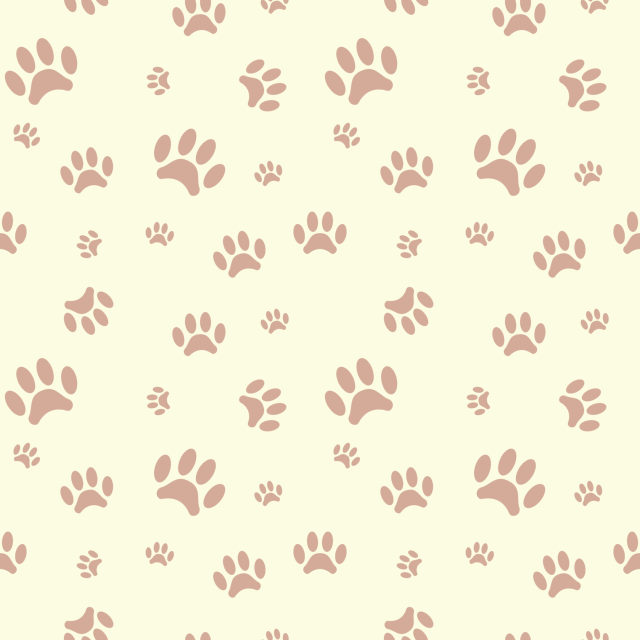
Reproduce this pattern procedurally as a Shadertoy shader.

```glsl
const float REPEATS = 2.0;
const vec3 CREAM = vec3(0.99, 0.99, 0.89);
const vec3 TAN = vec3(0.826, 0.67, 0.598);

// Half-widths of a paw, as fractions of a tile
const float SMALL = 0.0446;
const float MEDIUM = 0.0836;
const float LARGE = 0.1175;
const int SMALL_END = 6;
const int MEDIUM_END = 12;
const int PAW_COUNT = 14;

// Toe shape, in paw half-widths
const vec2 TOE_RADII = vec2(0.205, 0.38);
const vec2 INNER_TOE = vec2(0.28, 0.42);
const vec2 OUTER_TOE = vec2(0.78, -0.04);
const float INNER_LEAN = 0.07;
const float OUTER_LEAN = 0.2;

// Centre in the tile and turn in degrees, ordered small to large
const vec3 PAWS[PAW_COUNT] = vec3[PAW_COUNT](
    vec3(0.495, 0.747, 94.0), vec3(0.083, 0.578, -32.0),
    vec3(0.839, 0.459, 19.0), vec3(0.278, 0.236, 71.0),
    vec3(0.499, 0.269, -9.0), vec3(0.859, 0.997, 16.0),
    vec3(0.823, 0.732, -70.0), vec3(0.272, 0.469, 13.0),
    vec3(0.0, 0.272, 0.0), vec3(0.749, 0.207, 17.0),
    vec3(0.276, 0.025, -147.0), vec3(0.622, 0.956, 5.0),
    vec3(0.130, 0.780, 23.0), vec3(0.591, 0.497, -28.0));

vec2 rotate(vec2 p, float angle) {
    float c = cos(angle), s = sin(angle);
    return vec2(c * p.x - s * p.y, s * p.x + c * p.y);
}

float smoothMin(float a, float b, float k) {
    float h = max(k - abs(a - b), 0.0) / k;
    return min(a, b) - 0.25 * k * h * h;
}

float ellipse(vec2 p, vec2 radii) {
    float k = length(p / radii);
    return k * (k - 1.0) / max(length(p / (radii * radii)), 1e-4);
}

float capsule(vec2 p, vec2 a, vec2 b, float radius) {
    vec2 ab = b - a;
    float t = clamp(dot(p - a, ab) / dot(ab, ab), 0.0, 1.0);
    return length(p - a - t * ab) - radius;
}

// Domed pad with two lobes and a hollow underside
float padDistance(vec2 p) {
    float dome = length(p - vec2(0.0, -0.39)) - 0.38;
    float lobe = capsule(p, vec2(0.15, -0.3), vec2(0.46, -0.62), 0.165);
    float hollow = length(p - vec2(0.0, -1.15)) - 0.55;
    return -smoothMin(-smoothMin(dome, lobe, 0.2), hollow, 0.06);
}

// Upright paw of half-width one, mirrored about its axis
float pawDistance(vec2 p) {
    p.x = abs(p.x);
    float inner = ellipse(rotate(p - INNER_TOE, INNER_LEAN), TOE_RADII);
    float outer = ellipse(rotate(p - OUTER_TOE, OUTER_LEAN), TOE_RADII);
    return min(padDistance(p), min(inner, outer));
}

void mainImage(out vec4 fragColor, in vec2 fragCoord) {
    vec2 tile = REPEATS * fragCoord / iResolution.xy;
    float pixel = REPEATS / min(iResolution.x, iResolution.y);

    // Nearest paw, with offsets wrapped across the tile edges
    float d = 1.0;
    for (int i = 0; i < PAW_COUNT; i++) {
        float size = i < SMALL_END ? SMALL : i < MEDIUM_END ? MEDIUM : LARGE;
        vec2 p = tile - PAWS[i].xy;
        p -= floor(p + 0.5);
        p = rotate(p, -radians(PAWS[i].z)) / size;
        d = min(d, pawDistance(p) * size);
    }

    float coverage = 1.0 - smoothstep(-0.75 * pixel, 0.75 * pixel, d);
    fragColor = vec4(mix(CREAM, TAN, coverage), 1.0);
}
```
